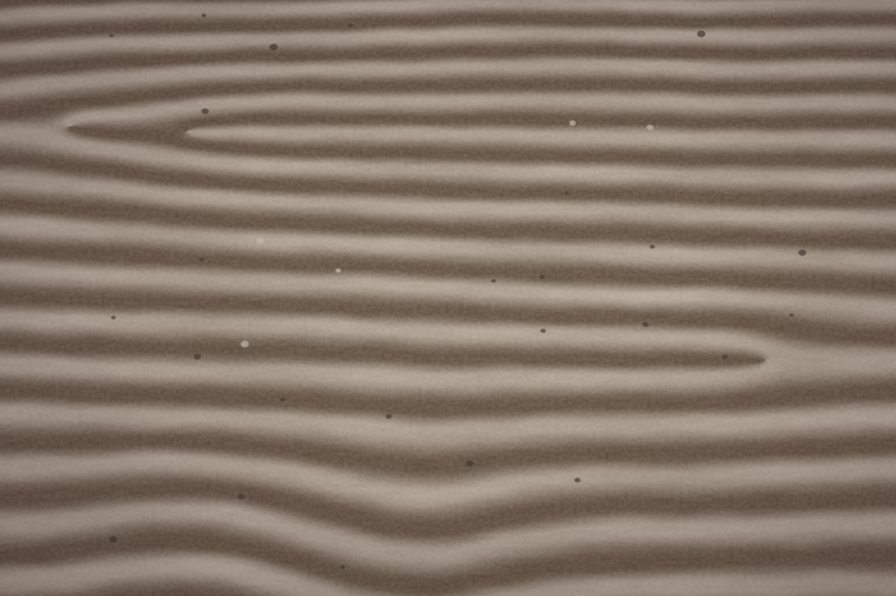
Give the GLSL for this texture, as a WebGL 1 fragment shader.

```glsl
precision highp float;
// Wind-blown sand ripples: wavy horizontal ridges that fork in places, with grain and pebbles.

uniform vec2 u_resolution;

const float TAU = 6.2831853;

vec2 hash2(vec2 p) {
  vec3 q = fract(p.xyx * vec3(0.1031, 0.1030, 0.0973));
  q += dot(q, q.yzx + 33.33);
  return fract((q.xx + q.yz) * q.zy);
}

// Gradient noise, roughly -0.7 to 0.7
float corner(vec2 cell, vec2 offset) {
  float a = TAU * hash2(cell).x;
  return dot(vec2(cos(a), sin(a)), offset);
}

float noise(vec2 p) {
  vec2 i = floor(p), f = fract(p);
  vec2 u = f * f * f * (f * (f * 6.0 - 15.0) + 10.0);
  vec2 e = vec2(1.0, 0.0);
  float top = mix(corner(i, f), corner(i + e.xy, f - e.xy), u.x);
  float low = mix(corner(i + e.yx, f - e.yx), corner(i + e.xx, f - e.xx), u.x);
  return mix(top, low, u.y);
}

// Half a cycle of phase on either side of a point where one ridge ends;
// side is +1 when the extra ridge lies to the right, -1 to the left
float fork(vec2 p, vec2 at, float side) {
  vec2 d = p - at;
  return atan(2.0 * d.y, side * d.x) / TAU;
}

float bump(float x, float center) {
  float d = (x - center) / 0.18;
  return exp(-d * d);
}

// Ripple count from the top edge, spaced wider toward the viewer
float ripplePhase(vec2 p) {
  float sag = 0.045 * bump(p.x, 0.71) - 0.032 * bump(p.x, 0.32);
  float y = p.y - sag * smoothstep(0.58, 0.95, p.y);
  y += 0.007 * noise(p * vec2(3.0, 5.0)) + 0.002 * noise(p * vec2(11.0, 18.0));
  float phase = 20.0 * log(1.0 + 0.95 * max(y, -0.5)) - 0.3;
  phase += fork(p, vec2(0.118, 0.212), 1.0);
  phase += fork(p, vec2(0.314, 0.220), 1.0);
  phase += fork(p, vec2(1.284, 0.604), -1.0);
  return phase;
}

void main() {
  // Height is one unit, y runs downward
  vec2 p = gl_FragCoord.xy / u_resolution.y;
  p.y = 1.0 - p.y;
  float pixel = 1.0 / u_resolution.y;

  // Ridge profile: quick rise out of the trough, slower fall into shade
  float f = fract(ripplePhase(p));
  float wear = 0.05 * noise(p * vec2(9.0, 30.0));
  float ridge = smoothstep(0.06, 0.40, f + wear) * (1.0 - smoothstep(0.48, 0.96, f + wear));
  ridge *= 0.92 + 0.18 * noise(p * vec2(4.0, 9.0));

  vec3 shade = vec3(0.415, 0.355, 0.300);
  vec3 sunlit = vec3(0.695, 0.655, 0.600);
  vec3 color = mix(shade, sunlit, ridge);

  // Streaks and sand grain, rougher in the troughs
  float streak = noise(p * vec2(22.0, 110.0));
  float grain = noise(p * vec2(130.0, 170.0)) + 0.6 * noise(p * 240.0 + 17.0);
  color += 0.022 * streak + mix(0.045, 0.025, ridge) * grain;

  // Sparse pebbles, mostly dark with a few pale ones
  vec2 cell = floor(p * 8.0);
  vec2 pick = hash2(cell + 5.0);
  vec2 spot = (cell + 0.2 + 0.6 * hash2(cell + 41.0)) / 8.0;
  float dist = length((p - spot) * vec2(0.8, 1.0));
  float radius = 0.0025 + 0.003 * pick.y;
  float pebble = 1.0 - smoothstep(radius - pixel, radius + pixel, dist);
  vec3 stone = pick.x < 0.05 ? vec3(0.76, 0.73, 0.68) : vec3(0.27, 0.23, 0.20);
  color = mix(color, stone, 0.7 * pebble * step(pick.x, 0.2));

  // Darker, slightly rosy corners
  vec2 q = gl_FragCoord.xy / u_resolution - vec2(0.54, 0.52);
  float edge = dot(q, q);
  color *= 1.03 - edge * vec3(0.42, 0.50, 0.48);

  gl_FragColor = vec4(color, 1.0);
}
```
